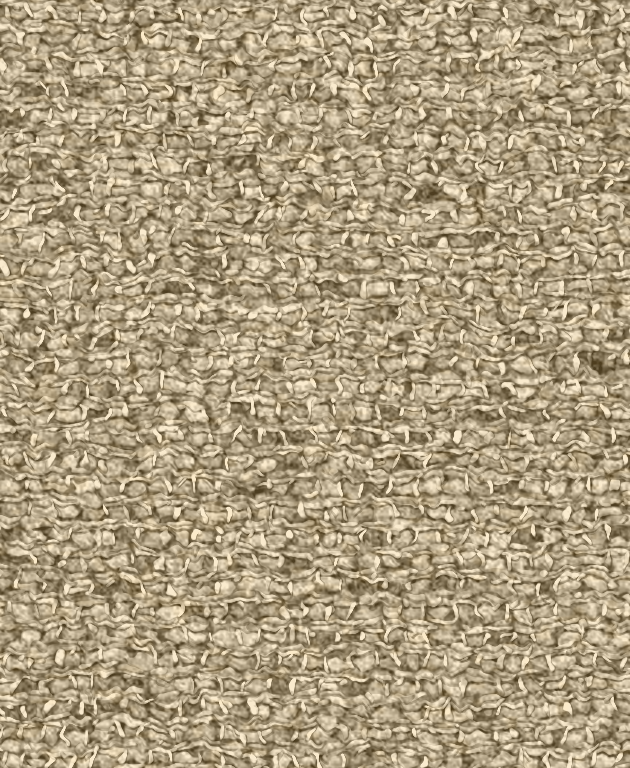
Reproduce this texture procedurally as a Shadertoy shader.

```glsl
// Coarse beige boucle cloth: plump weft floats, thin crooked weft strands,
// loose curls and pale slanted warp stitches. Each layer stamps the nearest
// fuzzy, shaded yarn pieces of a staggered grid, from the backing upward.

#define ROWS 31.0          // weave rows over the canvas height
#define WOBBLE 0.24        // bending of the yarns
#define FUZZ 0.42          // roughness of the yarn outlines
#define SHADOW 0.42        // strength of the shadow below each yarn
#define SHADOW_TONE 0.36   // darkest tone a shadow tends to
#define ROUNDNESS 0.14     // darkening toward yarn edges
#define LIGHT 0.06         // brightness from above
#define FIBRE 0.36         // contrast of the fine fibres
#define GAP_TONE 0.52      // tone of the holes
#define TONE_SPREAD 0.18   // variation between yarn pieces
#define TINT vec3(0.0, -0.06, -0.173)

float hash1(vec2 p) {
    vec3 q = fract(p.xyx * 0.1031);
    q += dot(q, q.yzx + 33.33);
    return fract((q.x + q.y) * q.z);
}

vec4 hash4(vec3 p) {
    vec4 q = fract(p.xyzx * vec4(0.1031, 0.1030, 0.0973, 0.1099));
    q += dot(q, q.wzxy + 33.33);
    return fract((q.xxyz + q.yzzw) * q.zywx);
}

float noise(vec2 p, float seed) {
    p += seed * 71.0;
    vec2 cell = floor(p), f = fract(p);
    f = f * f * (3.0 - 2.0 * f);
    float a = hash1(cell);
    float b = hash1(cell + vec2(1.0, 0.0));
    float c = hash1(cell + vec2(0.0, 1.0));
    float d = hash1(cell + vec2(1.0, 1.0));
    return mix(mix(a, b, f.x), mix(c, d, f.x), f.y);
}

// Rounded-box radius: 0 at the centre, 1 on the outline
float radius(vec2 q) {
    vec2 s = q * q;
    return sqrt(sqrt(dot(s, s) + 0.8 * s.x * s.y));
}

// Drop a shadow below one yarn piece, then lay the piece over it
void layYarn(inout float tone, vec2 q, vec2 size, float yarnTone, float fuzz) {
    if (max(abs(q.x), abs(q.y)) > 2.4) return;
    float below = radius(q + vec2(-0.03, 0.07) / size) + fuzz;
    tone = mix(tone, SHADOW_TONE, SHADOW * (1.0 - smoothstep(0.8, 1.3, below)));
    float d = radius(q) + fuzz;
    float shade = yarnTone - ROUNDNESS * min(d * d, 1.3) + LIGHT * q.y;
    tone = mix(tone, shade, 1.0 - smoothstep(0.72, 1.12, d));
}

// One layer; style holds tone, spread of the slant, scatter, share skipped
void layLayer(inout float tone, vec2 p, float fuzz, float seed,
              vec2 middle, vec2 halfSize, vec4 style) {
    float firstRow = floor(p.y - middle.y);
    for (int j = 0; j < 2; j++) {
        float row = firstRow + float(j);
        float shift = 0.5 * mod(row, 2.0) + 0.4 * fract(row * 0.618);
        float firstColumn = floor(p.x - middle.x - shift);
        for (int i = 0; i < 2; i++) {
            vec2 cell = vec2(firstColumn + float(i), row);
            vec4 h = hash4(vec3(cell + 50.0, seed + 11.0));
            vec4 g = fract(h.wzyx * 37.0);
            if (g.z < style.w) continue;
            vec2 q = p - cell - middle - vec2(shift, 0.0);
            q -= (h.xy - 0.5) * style.z * vec2(1.0, 0.6);
            float slant = (h.z - 0.5) * style.y;
            q = (q + slant * vec2(-q.y, q.x)) * inversesqrt(1.0 + slant * slant);
            vec2 size = halfSize * (0.75 + 0.5 * g.xy);
            layYarn(tone, q / size, size, style.x + TONE_SPREAD * (h.w - 0.5), fuzz);
        }
    }
}

float weave(vec2 p) {
    float fuzz = FUZZ * (noise(p * vec2(5.5, 6.5), 12.0) - 0.5);
    float tone = GAP_TONE + 0.2 * (noise(p * 5.0, 1.0) - 0.5);
    // Backing warp and fluffy filling weft
    layLayer(tone, p, fuzz, 0.0, vec2(0.5, 0.6), vec2(0.2, 0.5), vec4(0.70, 0.3, 0.2, 0.0));
    layLayer(tone, p, fuzz, 1.0, vec2(0.5, 0.8), vec2(0.55, 0.25), vec4(0.76, 0.2, 0.2, 0.0));
    // Plump weft floats
    layLayer(tone, p, fuzz, 2.0, vec2(0.5, 0.3), vec2(0.46, 0.28), vec4(0.81, 0.2, 0.25, 0.12));
    // Thin weft strands
    layLayer(tone, p, fuzz, 3.0, vec2(0.5, 0.68), vec2(0.55, 0.11), vec4(0.87, 0.3, 0.3, 0.1));
    layLayer(tone, p, fuzz, 4.0, vec2(0.5, 0.94), vec2(0.45, 0.10), vec4(0.83, 0.5, 0.3, 0.1));
    // Loose curls
    layLayer(tone, p, fuzz, 5.0, vec2(0.3, 0.7), vec2(0.19, 0.09), vec4(0.86, 2.2, 0.9, 0.0));
    // Pale warp stitches
    layLayer(tone, p, fuzz, 6.0, vec2(0.02, 0.36), vec2(0.10, 0.29), vec4(0.96, 0.8, 0.35, 0.2));
    return tone;
}

void mainImage(out vec4 fragColor, in vec2 fragCoord) {
    vec2 p = fragCoord / iResolution.y * ROWS;

    // Crooked yarns: slow drift plus small kinks
    vec2 bend = vec2(noise(p * 0.7, 2.0), noise(p * vec2(0.6, 0.4), 3.0)) - 0.5;
    vec2 kink = vec2(noise(p * 3.0, 4.0), noise(p * vec2(2.8, 2.0), 5.0)) - 0.5;
    vec2 cloth = p + WOBBLE * (1.6 * bend + kink);

    // Yarns with twisted fibres and fine grain
    float tone = weave(cloth);
    float twist = noise(vec2(cloth.x - 0.6 * cloth.y, cloth.y + 0.6 * cloth.x) * vec2(4.0, 8.0), 6.0) - 0.5;
    float grain = noise(p * 8.5, 8.0) - 0.5;
    tone += FIBRE * (0.6 * twist + 0.7 * grain);
    tone = clamp(tone, 0.3, 0.98);

    // Straw tint on some fibres
    float straw = smoothstep(0.6, 0.9, noise(p * vec2(1.5, 3.0), 10.0));
    fragColor = vec4(tone + TINT + straw * vec3(0.01, 0.0, -0.02), 1.0);
}
```
